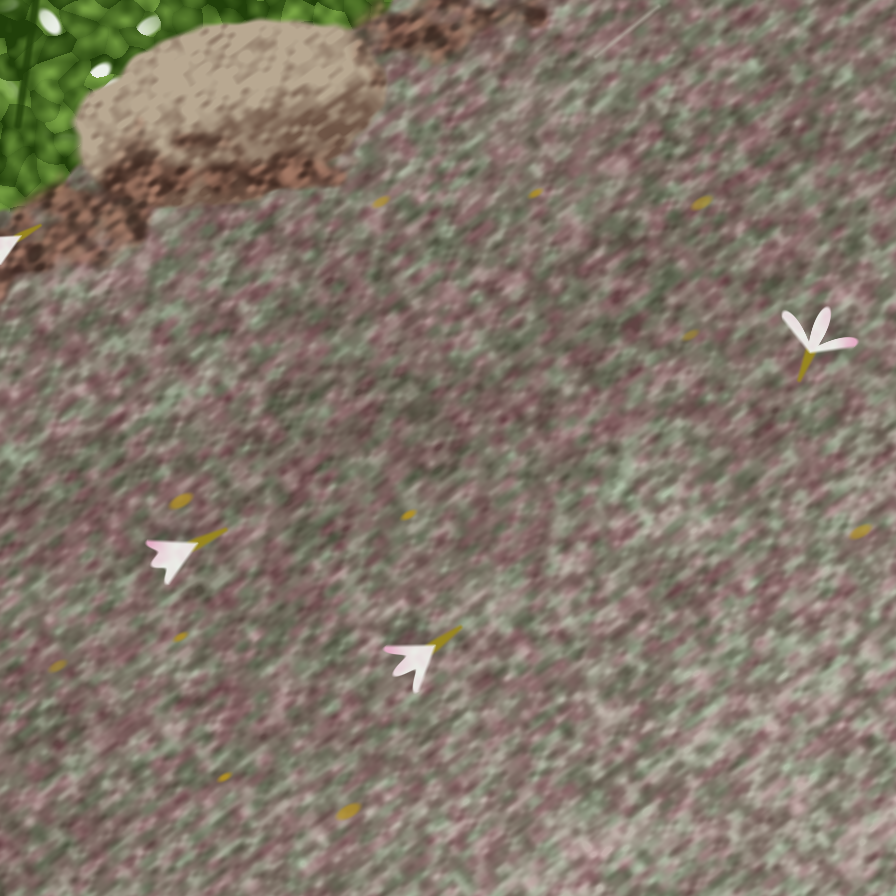
Give the GLSL for this texture, as a Shadertoy shader.

```glsl
// Rough grey-brown ground with fallen pale blossoms, a stone and foliage.
// Slanted layered noise makes the grain; distance functions shape the
// stone, litter and petals; jittered cells make the leaves and flecks.

const float SOFT = 0.0025;          // edge softness, in canvas units
const float GRAIN_ANGLE = 0.65;     // slant of the ground grain
const vec2 GRAIN_FREQ = vec2(65.0, 108.0);
const float GRAIN_CONTRAST = 1.15;
const float LEAF_FREQ = 34.0;
const float FLECK_FREQ = 6.0;

const vec3 GROUND_DARK = vec3(0.35, 0.29, 0.26);
const vec3 GROUND_MID = vec3(0.51, 0.46, 0.42);
const vec3 GROUND_LIGHT = vec3(0.73, 0.71, 0.66);
const vec3 STONE_LIGHT = vec3(0.72, 0.66, 0.57);
const vec3 STONE_DARK = vec3(0.44, 0.34, 0.28);
const vec3 LITTER_DARK = vec3(0.22, 0.14, 0.11);
const vec3 LITTER_LIGHT = vec3(0.66, 0.48, 0.40);
const vec3 LEAF_DARK = vec3(0.13, 0.25, 0.04);
const vec3 LEAF_LIGHT = vec3(0.48, 0.65, 0.27);
const vec3 PETAL_WHITE = vec3(0.92, 0.94, 0.91);
const vec3 PETAL_PINK = vec3(0.90, 0.68, 0.78);
const vec3 STALK = vec3(0.60, 0.53, 0.12);
const vec3 FLECK = vec3(0.70, 0.57, 0.14);

// Base x, base y, stalk angle, size; then spread and lobe depth
const vec4 FLOWERS[4] = vec4[4](
    vec4(0.221, 0.394, 0.45, 1.0), vec4(0.486, 0.280, 0.62, 1.0),
    vec4(0.904, 0.606, -1.95, 0.95), vec4(0.024, 0.737, 0.50, 0.7));
const vec2 FLOWER_FORM[4] = vec2[4](
    vec2(0.50, 0.20), vec2(0.60, 0.38), vec2(1.05, 0.75), vec2(0.45, 0.20));

float hash(vec2 p) {
    return fract(sin(dot(p, vec2(127.1, 311.7))) * 43758.5453);
}

vec2 hash2(vec2 p) {
    return vec2(hash(p), hash(p + 37.3));
}

float noise(vec2 p) {
    vec2 i = floor(p), f = fract(p);
    f = f * f * (3.0 - 2.0 * f);
    return mix(mix(hash(i), hash(i + vec2(1, 0)), f.x),
               mix(hash(i + vec2(0, 1)), hash(i + vec2(1, 1)), f.x), f.y);
}

vec2 turn(vec2 p, float a) {
    float c = cos(a), s = sin(a);
    return vec2(c * p.x + s * p.y, c * p.y - s * p.x);
}

float segment(vec2 p, vec2 a, vec2 b) {
    vec2 d = b - a;
    return length(p - a - d * clamp(dot(p - a, d) / dot(d, d), 0.0, 1.0));
}

float cover(float d, float soft) {
    return 1.0 - smoothstep(-soft, soft, d);
}

// Slanted grain, lighter toward the lower right
vec3 ground(vec2 uv) {
    vec2 g = turn(uv, GRAIN_ANGLE) * GRAIN_FREQ;
    float n = 0.55 * noise(g) + 0.30 * noise(g * 1.8 + 9.0) + 0.15 * noise(g * 0.4 + 4.0);
    float patches = noise(turn(uv, 0.4) * vec2(7.0, 13.0)) - 0.5;
    float slope = dot(uv - vec2(0.5, 0.45), vec2(0.6, -0.8));
    float light = smoothstep(-0.1, 0.45, slope) + 0.35 * smoothstep(0.1, 0.4, -slope);
    float t = clamp(0.40 + 0.24 * light + 0.16 * patches + GRAIN_CONTRAST * (n - 0.5), 0.0, 1.0);
    vec3 col = t < 0.5 ? mix(GROUND_DARK, GROUND_MID, t * 2.0)
                       : mix(GROUND_MID, GROUND_LIGHT, t * 2.0 - 1.0);
    return col + vec3(0.05, -0.035, 0.01) * (noise(g * 0.8 + 50.0) - 0.5) * 2.0;
}

// Overlapping leaves, some cells carrying white blooms
vec3 foliage(vec2 uv) {
    vec2 p = uv * LEAF_FREQ, cell = floor(p);
    float nearest = 9.0;
    vec2 id = cell;
    for (int j = -1; j <= 1; j++)
    for (int i = -1; i <= 1; i++) {
        vec2 c = cell + vec2(i, j);
        vec2 q = turn(p - c - hash2(c), 6.28 * hash(c + 5.0)) * vec2(0.8, 1.5);
        float d = length(q);
        if (d < nearest) { nearest = d; id = c; }
    }
    float shade = hash(id + 11.0) * 0.75 + 0.5 * noise(p * 2.5) - 0.55 * nearest;
    vec3 col = mix(LEAF_DARK, LEAF_LIGHT, clamp(shade + 0.1, 0.0, 1.0));
    float cluster = cover(length(uv - vec2(0.10, 0.95)) - 0.08, 0.04);
    float bloom = step(0.72, hash(id + 21.0)) * cluster * cover(nearest - 0.45, 0.12);
    col = mix(col, PETAL_WHITE, bloom);
    return mix(col, LEAF_DARK, 0.8 * cover(segment(uv, vec2(0.02, 0.86), vec2(0.04, 1.0)) - 0.004, SOFT));
}

// Sparse yellow flecks on jittered cells
float flecks(vec2 uv) {
    vec2 p = uv * FLECK_FREQ, c = floor(p);
    vec2 q = turn(p - c - 0.2 - 0.6 * hash2(c + 3.0), 0.5) / FLECK_FREQ;
    float size = 0.004 + 0.005 * hash(c + 8.0);
    float d = length(q * vec2(0.6, 1.3)) - size;
    return step(0.68, hash(c + 14.0)) * cover(d, 0.003) * (0.5 + 0.5 * hash(c + 19.0));
}

// Petal fan opening away from a tapered stalk
vec3 addFlower(vec3 col, vec2 uv, vec4 place, vec2 form) {
    vec2 p = turn(uv - place.xy, place.z) / place.w;
    float shadow = cover(length((p + vec2(0.025, -0.012)) * vec2(0.8, 1.0)) - 0.025, 0.012);
    col *= 1.0 - 0.18 * shadow;
    float stalk = segment(p, vec2(-0.008, 0.0), vec2(0.034, 0.0)) - mix(0.006, 0.002, clamp(p.x / 0.034, 0.0, 1.0));
    col = mix(col, STALK, cover(stalk, SOFT));
    float r = length(p), a = atan(p.y, -p.x + 0.00001);
    float rim = 0.058 * (1.0 - form.y * (0.5 - 0.5 * cos(a * 7.0 / form.x)));
    float d = max(r - rim, (abs(a) - form.x) * r);
    float blush = smoothstep(0.025, 0.06, r) * smoothstep(-0.2, 0.5, a) + 0.3 * noise(p * 130.0);
    return mix(col, mix(PETAL_WHITE, PETAL_PINK, clamp(blush, 0.0, 1.0)), cover(d, SOFT));
}

void mainImage(out vec4 fragColor, in vec2 fragCoord) {
    vec2 uv = fragCoord / iResolution.xy;
    float rough = noise(uv * 45.0) - 0.5;
    float fine = noise(turn(uv, 0.6) * vec2(90.0, 150.0));
    vec3 col = mix(ground(uv), FLECK, flecks(uv));

    // Pale twig and the planted corner
    col = mix(col, GROUND_LIGHT, 0.6 * cover(segment(uv, vec2(0.665, 0.937), vec2(0.735, 0.993)) - 0.002, SOFT));
    float bed = 0.76 + 0.54 * uv.x - uv.y + 0.025 * rough;
    col = mix(col, foliage(uv), cover(bed, 0.006));

    // Rounded stone, shaded toward its foot
    vec2 s = turn(uv - vec2(0.255, 0.873), 0.27);
    float stone = (length(s / vec2(0.18, 0.098)) - 1.0) * 0.1 + 0.012 * rough;
    float lit = smoothstep(-0.09, 0.05, s.y) + 0.9 * (fine - 0.5) + 0.4 * rough;
    col = mix(col, mix(STONE_DARK, STONE_LIGHT, clamp(lit, 0.0, 1.0)), cover(stone, 0.004));

    // Dry litter below the stone and along the upper edge
    float litter = min(segment(uv, vec2(0.02, 0.71), vec2(0.16, 0.80)) - 0.038,
                       segment(uv, vec2(0.14, 0.80), vec2(0.35, 0.815)) - 0.022);
    litter = min(litter, segment(uv, vec2(0.43, 0.95), vec2(0.60, 1.0)) - 0.022) + 0.06 * rough;
    float scrap = smoothstep(0.15, 0.9, 0.55 * fine + 0.45 * noise(uv * 75.0));
    col = mix(col, mix(LITTER_DARK, LITTER_LIGHT, scrap), 0.85 * cover(litter, 0.018));

    for (int i = 0; i < 4; i++) col = addFlower(col, uv, FLOWERS[i], FLOWER_FORM[i]);
    fragColor = vec4(clamp(col, 0.0, 1.0), 1.0);
}
```
